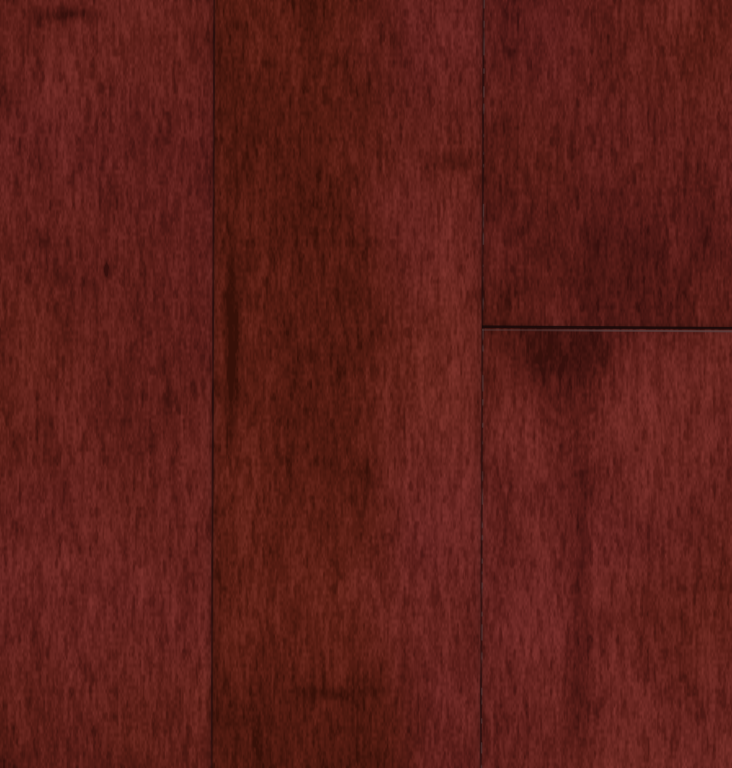
Give the GLSL for this texture, as a Shadertoy shader.

```glsl
// Red-stained maple floor: three upright planks with fine grain, dark stains and thin seams.

const vec3 DARK_STAIN = vec3(0.215, 0.062, 0.036);
const vec3 MID_STAIN  = vec3(0.350, 0.116, 0.082);
const vec3 PALE_STAIN = vec3(0.485, 0.195, 0.160);
const vec3 SEAM_DARK  = vec3(0.130, 0.045, 0.045);
const vec3 BEVEL_GREY = vec3(0.360, 0.260, 0.260);

const float FIRST_SEAM  = 0.2755;
const float PLANK_WIDTH = 0.3505;
const float SEAM_LEAN   = 0.0035;
const float JOINT_Y     = 0.5735;

// Integer hash, 0 to 1
float hash(vec2 cell) {
    uvec2 q = uvec2(ivec2(cell)) * uvec2(1597334673u, 3812015801u);
    uint n = (q.x ^ q.y) * 1597334673u;
    n = (n ^ (n >> 15)) * 2246822519u;
    return float((n ^ (n >> 13)) >> 8) / 16777216.0;
}

float noise(vec2 p) {
    vec2 i = floor(p), f = fract(p);
    f = f * f * (3.0 - 2.0 * f);
    return mix(mix(hash(i), hash(i + vec2(1, 0)), f.x),
               mix(hash(i + vec2(0, 1)), hash(i + vec2(1, 1)), f.x), f.y);
}

// Layered noise, centred on zero
float fbm(vec2 p) {
    float sum = 0.0, amp = 0.5;
    for (int i = 0; i < 4; i++) {
        sum += amp * (noise(p) - 0.5);
        p = p * 2.03 + 17.0;
        amp *= 0.5;
    }
    return sum;
}

// Soft elliptical mark
float stain(vec2 p, vec2 centre, vec2 radius) {
    vec2 q = (p - centre) / radius;
    return exp(-dot(q, q));
}

// Smooth line from a signed distance
float line(float dist, float halfWidth, float px) {
    return 1.0 - smoothstep(halfWidth - 0.5 * px, halfWidth + px, abs(dist));
}

// Short upright fibres, dark pores and speckle over slower streaks
float grain(vec2 p, float seed) {
    p += vec2(seed * 3.1, seed * 7.7);
    p.x += 0.003 * fbm(p * vec2(9.0, 5.0));
    float fibres  = noise(p * vec2(270.0, 42.0)) - 0.5;
    float pores   = smoothstep(0.60, 0.90, noise(p * vec2(230.0, 60.0) + 40.0)) - 0.13;
    float speckle = noise(p * vec2(470.0, 210.0) + 90.0) - 0.5;
    float streak  = fbm(p * vec2(80.0, 5.0));
    return 0.30 * fibres - 0.20 * pores + 0.28 * speckle + 0.24 * streak;
}

// Individual darkening marks in the wood
float blemishes(vec2 p) {
    vec2 w = p + 0.022 * vec2(fbm(p * 22.0), fbm(p * 22.0 + 50.0));
    vec2 v = p + vec2(0.008 * fbm(p * vec2(30.0, 7.0)), 0.0);
    float d = 0.0;
    d += 0.50 * stain(w, vec2(0.085, 0.980), vec2(0.035, 0.010));
    d += 1.10 * stain(p, vec2(0.139, 0.648), vec2(0.0035, 0.011));
    d += 0.45 * stain(v, vec2(0.302, 0.580), vec2(0.010, 0.125));
    d += 0.45 * stain(v, vec2(0.300, 0.530), vec2(0.005, 0.075));
    d += 0.35 * stain(w, vec2(0.590, 0.790), vec2(0.030, 0.012));
    d += 0.28 * stain(w, vec2(0.430, 0.096), vec2(0.050, 0.010));
    d += 0.22 * stain(w, vec2(0.825, 0.655), vec2(0.070, 0.080));
    return d;
}

// Branch mark on the lower right board: dark crown, V-shaped rings and a tail
float branchMark(vec2 p) {
    vec2 q = p - vec2(0.735, 0.515);
    vec2 w = q + 0.03 * vec2(fbm(p * 14.0), fbm(p * 14.0 + 30.0));
    float crown = stain(vec2(w.x, w.y - 0.6 * abs(w.x)), vec2(0.0, 0.010), vec2(0.080, 0.058));
    float rings = sin((w.y - 0.75 * abs(w.x)) * 330.0)
                * stain(q, vec2(0.0, -0.075), vec2(0.075, 0.050));
    float tail = stain(w, vec2(0.020, -0.290), vec2(0.014, 0.190));
    float sheen = stain(w, vec2(-0.065, -0.075), vec2(0.040, 0.060));
    return 0.48 * crown + 0.07 * rings + 0.34 * tail - 0.25 * sheen;
}

vec3 stainRamp(float tone) {
    vec3 low = mix(DARK_STAIN, MID_STAIN, clamp(tone * 2.0, 0.0, 1.0));
    return mix(low, PALE_STAIN, clamp(tone * 2.0 - 1.0, 0.0, 1.0));
}

void mainImage(out vec4 fragColor, in vec2 fragCoord) {
    float px = 1.0 / iResolution.y;
    vec2 p = fragCoord * px;

    // Plank layout
    float across = (p.x - FIRST_SEAM - SEAM_LEAN * p.y) / PLANK_WIDTH;
    float plank = floor(across) + 1.0;
    float rightPlank = step(1.5, plank);
    float lower = rightPlank * step(p.y, JOINT_Y);
    float seed = plank + 5.0 * lower;

    // Wood tone: slow clouds, brown heartwood in the middle plank, then marks
    float clouds = fbm(p * vec2(7.0, 4.5) + seed * 13.0);
    float mottle = fbm(p * vec2(36.0, 16.0) + seed * 5.0);
    float middle = step(0.5, plank) * (1.0 - rightPlank);
    float edge = p.x + 0.05 * (p.y - 0.5) + 0.08 * clouds + 0.05 * mottle;
    float heart = middle * (1.0 - smoothstep(0.44, 0.56, edge));
    float tone = 0.58 + 0.42 * clouds + 0.28 * mottle + grain(p, seed);
    tone += 0.06 * lower - 0.13 * (rightPlank - lower) - 0.21 * heart + 0.05 * middle;
    tone -= blemishes(p) + lower * branchMark(p);
    vec3 col = stainRamp(tone);

    // Plum tint outside the brown heartwood, drifting with the clouds
    float plum = (1.0 - heart) * (0.5 + 2.0 * fbm(p * 4.0 + 80.0));
    col += vec3(0.004, -0.002, 0.018) * plum - vec3(0.0, 0.0, 0.006) * heart;

    // Upright seams, broken and flecked with worn bevel
    float second = step(0.5, across);
    float seamDist = (across - round(across)) * PLANK_WIDTH;
    float fleck = smoothstep(0.45, 0.8, noise(vec2(p.y * 130.0, second * 9.0 + 3.0)));
    float gap = 0.45 + 0.35 * noise(vec2(p.y * 45.0, second * 7.0 + 20.0));
    col *= 1.0 - 0.20 * exp(-abs(seamDist) / 0.004);
    col = mix(col, SEAM_DARK, gap * line(seamDist, 0.0009, px));
    col = mix(col, BEVEL_GREY, fleck * 0.55 * second * line(seamDist - 0.0010, 0.0006, px));

    // Butt joint in the right plank: dark gap over a pale bevel
    float jointDist = p.y - JOINT_Y + 0.006 * (p.x - 0.8);
    float bevel = 0.40 + 0.35 * smoothstep(0.68, 0.80, p.x);
    col *= 1.0 - 0.25 * rightPlank * exp(-abs(jointDist) / 0.005);
    col = mix(col, BEVEL_GREY, bevel * rightPlank * line(jointDist + 0.0040, 0.0010, px));
    col = mix(col, SEAM_DARK * 0.7, 0.85 * rightPlank * line(jointDist, 0.0014, px));

    fragColor = vec4(clamp(col, 0.0, 1.0), 1.0);
}
```
